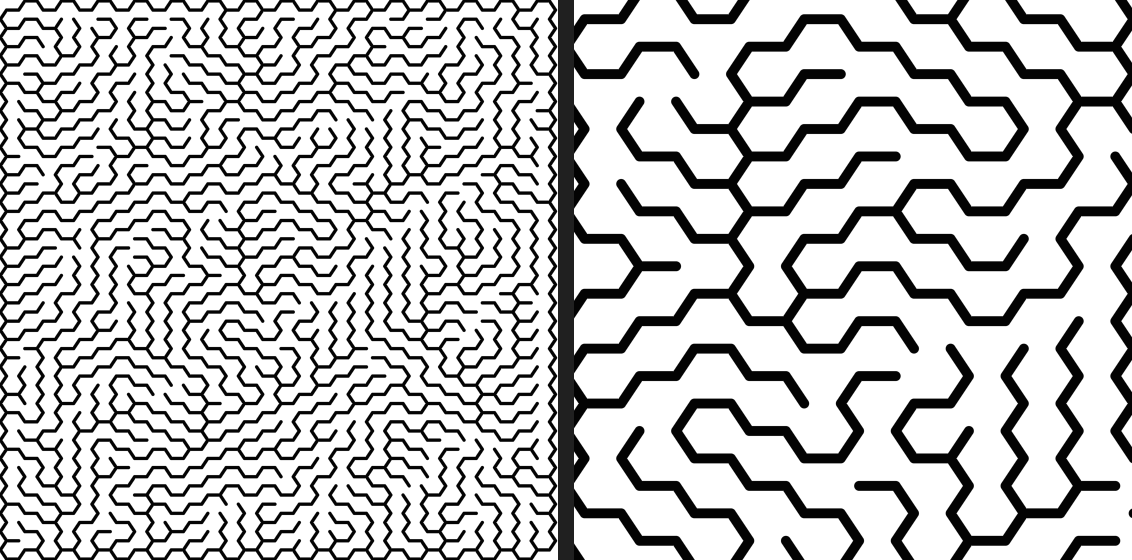
Left: the whole. Right: its middle third, enlarged.
A WebGL 2 fragment shader for this pattern:

```glsl
#version 300 es
precision highp float;
// Draws a maze of black walls on white, built on a slightly squashed hexagon grid.
uniform vec2 u_resolution;
out vec4 fragColor;

// Steps to the six neighbours, counter-clockwise from lower right.
const vec2 STEP[6] = vec2[6](vec2(1, -0.5), vec2(1, 0.5), vec2(0, 1),
                             vec2(-1, 0.5), vec2(-1, -0.5), vec2(0, -1));

float hash(vec2 p) {
    vec3 q = fract(vec3(p.xyx) * vec3(0.1031, 0.1030, 0.0973));
    q += dot(q, q.yzx + 33.33);
    return fract((q.x + q.y) * q.z);
}

bool inside(vec2 cell) {
    return cell.x > -0.1 && cell.x < 29.1 && cell.y > -0.1 && cell.y < 29.6;
}

// Cellular noise: the id of the nearest jittered patch centre.
vec2 patchId(vec2 p) {
    vec2 base = floor(p), nearest = base;
    float best = 9.0;
    for (int k = 0; k < 9; k++) {
        vec2 id = base + vec2(k % 3 - 1, k / 3 - 1);
        vec2 offset = id + vec2(hash(id + 51.0), hash(id + 87.0)) - p;
        float d = dot(offset, offset);
        if (d < best) { best = d; nearest = id; }
    }
    return nearest;
}

// The side each cell opens; corridors run in parallel within a patch.
int exitSide(vec2 cell) {
    if (!inside(cell)) return -1;
    vec2 id = patchId(cell / 2.8 + 20.0);
    int side = int(hash(id + 13.0) * 3.0);
    float rank = side == 0 ? cell.x : cell.y + (side == 1 ? 0.5 : -0.5) * cell.x;
    if (hash(id * 7.0 + rank * 3.0 + 150.0) < 0.5) side++;
    // Turn at the outer border.
    for (int k = 0; k < 6; k++) {
        if (inside(cell + STEP[side])) break;
        side = (side + 1) % 6;
    }
    return side;
}

// A wall stands between two cells unless one opens toward the other.
bool isWall(int exitA, int exitB, int side) {
    return max(exitA, exitB) >= 0 && exitA != side % 6 && exitB != (side + 3) % 6;
}

float segmentDistance(vec2 p, vec2 a, vec2 b) {
    vec2 ab = b - a;
    return length(p - a - ab * clamp(dot(p - a, ab) / dot(ab, ab), 0.0, 1.0));
}

void main() {
    float pixel = 30.6 / u_resolution.y;
    vec2 p = gl_FragCoord.xy * pixel - vec2(0.69, 0.55);

    // Nearest hexagon centre, from even and odd columns.
    vec2 pitch = vec2(2, 1), shift = vec2(1, 0.5), squash = vec2(0.866, 1);
    vec2 even = round(p / pitch) * pitch;
    vec2 odd = round((p - shift) / pitch) * pitch + shift;
    vec2 cell = length((p - even) * squash) < length((p - odd) * squash) ? even : odd;
    vec2 local = p - cell;

    int own = exitSide(cell);
    int exits[6];
    for (int i = 0; i < 6; i++) exits[i] = exitSide(cell + STEP[i]);

    // Distance to this cell's walls and to wall tips that touch its corners.
    float d = 9.0;
    for (int i = 0; i < 6; i++) {
        int next = (i + 1) % 6;
        vec2 corner = (STEP[i] + STEP[next]) / 3.0;
        vec2 previous = (STEP[(i + 5) % 6] + STEP[i]) / 3.0;
        if (isWall(own, exits[i], i)) d = min(d, segmentDistance(local, previous, corner));
        if (isWall(exits[i], exits[next], i + 2)) d = min(d, length(local - corner));
    }

    float ink = 1.0 - smoothstep(-0.7 * pixel, 0.7 * pixel, d - 0.09);
    fragColor = vec4(mix(vec3(1.0), vec3(0.01), ink), 1.0);
}
```
